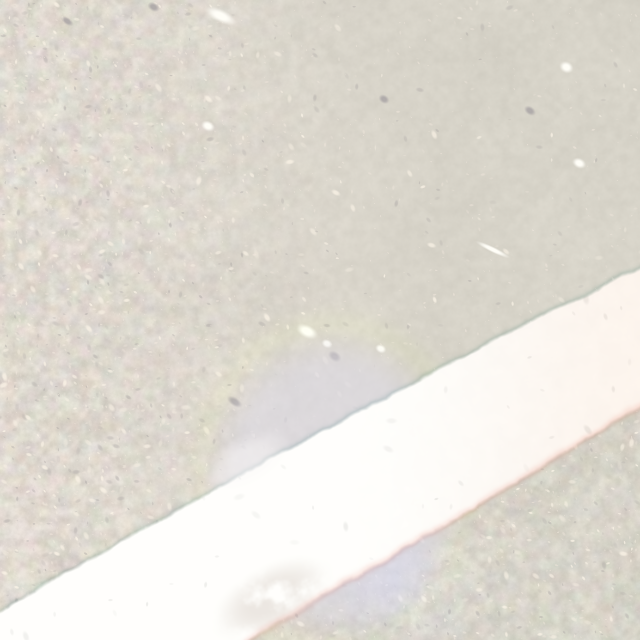
Write a Shadertoy shader that draws this texture.

```glsl
// Sunlit pale asphalt crossed by a diagonal white road stripe with a faint lens ghost.

float hash(vec2 p) {
    vec3 q = fract(vec3(p.xyx) * 0.1031);
    q += dot(q, q.yzx + 33.33);
    return fract((q.x + q.y) * q.z);
}

float noise(vec2 p) {
    vec2 i = floor(p), f = fract(p);
    f = f * f * (3.0 - 2.0 * f);
    return mix(mix(hash(i), hash(i + vec2(1, 0)), f.x),
               mix(hash(i + vec2(0, 1)), hash(i + vec2(1, 1)), f.x), f.y);
}

float fbm(vec2 p) {
    float sum = 0.0, amp = 0.5;
    for (int i = 0; i < 4; i++) {
        sum += amp * noise(p);
        p = mat2(1.6, 1.2, -1.2, 1.6) * p + 7.3;
        amp *= 0.5;
    }
    return sum;
}

// Soft ellipse, 1 at its centre, rotated by angle.
float chip(vec2 p, vec2 radii, float angle) {
    float c = cos(angle), s = sin(angle);
    vec2 q = vec2(c * p.x + s * p.y, c * p.y - s * p.x) / radii;
    return 1.0 - smoothstep(0.35, 1.25, length(q));
}

// One randomly placed grain per grid cell; density is the chance of a grain.
float grains(vec2 uv, float cells, float density, float seed) {
    vec2 g = uv * cells, base = floor(g);
    float cover = 0.0;
    for (int y = -1; y <= 1; y++)
    for (int x = -1; x <= 1; x++) {
        vec2 id = base + vec2(x, y), key = id + seed;
        vec2 centre = id + 0.2 + 0.6 * vec2(hash(key + 11.7), hash(key + 47.1));
        float size = mix(0.12, 0.33, pow(hash(key + 83.9), 2.0));
        float angle = -0.7 + 2.2 * (hash(key + 29.3) - 0.5);
        float shape = chip(g - centre, size * vec2(1.3, 0.7), angle);
        float strength = 0.3 + 0.7 * hash(key + 61.5);
        cover = max(cover, shape * strength * step(hash(key), density));
    }
    return cover;
}

vec3 asphalt(vec2 uv, float roughness) {
    vec3 warm = vec3(0.875, 0.850, 0.815), cool = vec3(0.842, 0.828, 0.785);
    vec3 col = mix(warm, cool, smoothstep(0.0, 0.95, uv.x + 0.12 * uv.y));
    col += 0.035 * (fbm(uv * 9.0) - 0.47);
    col += (0.05 + 0.10 * roughness) * (fbm(uv * 85.0) - 0.47);
    vec3 tint = vec3(noise(uv * 60.0), noise(uv * 60.0 + 31.0), noise(uv * 60.0 + 67.0));
    col += 0.035 * roughness * (tint - 0.5);
    float dark = grains(uv, 62.0, 0.04 + 0.24 * roughness, 5.0);
    float pale = grains(uv, 54.0, 0.05 + 0.30 * roughness, 130.0);
    float fine = grains(uv, 105.0, 0.08 + 0.25 * roughness, 260.0);
    col = mix(col, vec3(0.69, 0.67, 0.66), 0.50 * dark);
    col = mix(col, vec3(0.99, 0.96, 0.91), 0.75 * pale);
    return mix(col, vec3(0.95, 0.91, 0.87), 0.55 * fine);
}

// Larger stones: xy is the centre, z the length, w the thickness.
vec3 stones(vec3 col, vec2 uv) {
    vec4 bright[8] = vec4[8](
        vec4(0.345, 0.975, 0.023, 0.009), vec4(0.480, 0.482, 0.016, 0.009),
        vec4(0.511, 0.463, 0.008, 0.006), vec4(0.770, 0.610, 0.026, 0.004),
        vec4(0.885, 0.895, 0.010, 0.008), vec4(0.325, 0.803, 0.010, 0.007),
        vec4(0.905, 0.745, 0.010, 0.007), vec4(0.595, 0.455, 0.008, 0.006));
    vec4 dark[6] = vec4[6](
        vec4(0.828, 0.827, 0.009, 0.006), vec4(0.600, 0.845, 0.008, 0.006),
        vec4(0.367, 0.372, 0.012, 0.006), vec4(0.105, 0.967, 0.010, 0.005),
        vec4(0.240, 0.989, 0.009, 0.006), vec4(0.523, 0.443, 0.010, 0.007));
    for (int i = 0; i < 6; i++)
        col = mix(col, vec3(0.64, 0.62, 0.63), 0.75 * chip(uv - dark[i].xy, dark[i].zw, -0.6));
    for (int i = 0; i < 8; i++)
        col = mix(col, vec3(1.0, 0.995, 0.97), chip(uv - bright[i].xy, bright[i].zw, -0.45));
    return col;
}

// Lavender disc with a faint yellow-green rim.
vec3 lensGhost(vec3 col, vec2 uv) {
    float r = length((uv - vec2(0.52, 0.24)) / vec2(0.20, 0.24));
    float disc = 1.0 - smoothstep(0.72, 1.05, r);
    float rim = exp(-pow((r - 1.06) / 0.09, 2.0));
    col = mix(col, vec3(0.865, 0.855, 0.895), 0.62 * disc);
    col += rim * vec3(0.008, 0.016, -0.012);
    float lowBlue = exp(-dot(uv - vec2(0.63, 0.075), uv - vec2(0.63, 0.075)) / 0.006);
    return col + lowBlue * vec3(-0.005, 0.005, 0.045);
}

vec3 paint(vec2 uv) {
    vec3 col = mix(vec3(1.0, 0.998, 0.988), vec3(0.998, 0.965, 0.935), smoothstep(0.55, 1.05, uv.x));
    col -= 0.018 * fbm(uv * 55.0) * smoothstep(0.45, 0.9, uv.x);
    col -= 0.07 * grains(uv, 42.0, 0.10, 390.0);
    float worn = chip(uv - vec2(0.425, 0.065), vec2(0.09, 0.045), 0.5);
    worn *= smoothstep(0.25, 0.65, fbm(uv * 28.0));
    return mix(col, vec3(0.90, 0.875, 0.85), 0.75 * worn);
}

void mainImage(out vec4 fragColor, in vec2 fragCoord) {
    vec2 uv = fragCoord / iResolution.xy;

    // Signed heights relative to the two stripe borders.
    float wobble = 0.010 * (fbm(uv * 30.0) - 0.47);
    float above = uv.y - (0.046 + 0.577 * uv.x - 0.042 * uv.x * uv.x) + wobble;
    float below = 0.597 * (uv.x - 0.39) - uv.y + 1.3 * wobble;

    float roughness = max(1.0 - smoothstep(0.05, 0.62, uv.x), 0.75 * smoothstep(-0.02, 0.03, below));
    vec3 col = lensGhost(stones(asphalt(uv, roughness), uv), uv);

    // Coloured fringes, paint, and glare spilling over the upper border.
    col -= vec3(0.13, 0.08, 0.08) * exp(-pow(above / 0.006, 2.0));
    float stripe = (1.0 - smoothstep(-0.004, 0.004, above)) * (1.0 - smoothstep(-0.004, 0.005, below));
    col = mix(col, paint(uv), stripe);
    col -= vec3(0.02, 0.09, 0.10) * exp(-pow(below / 0.007, 2.0));
    float glare = chip(uv - vec2(0.385, 0.28), vec2(0.07, 0.035), 0.5);
    col = mix(col, vec3(0.98, 0.97, 0.97), 0.5 * glare);

    fragColor = vec4(clamp(col, 0.0, 1.0), 1.0);
}
```
